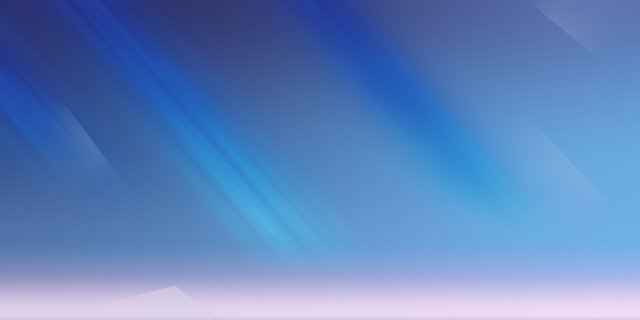
Write a Shadertoy shader that draws this background.

```glsl
// Soft dusk gradient crossed by three slanted blue light beams above a pale lilac haze.
// Beams are skewed bell profiles streaked with stretched gradient noise;
// faint glassy facets are half planes that fade away from one crisp edge.

vec2 hashGradient(vec2 cell) {
    float h = fract(sin(dot(cell, vec2(127.1, 311.7))) * 43758.5);
    return vec2(cos(6.2832 * h), sin(6.2832 * h));
}

float gradientNoise(vec2 p) {
    vec2 i = floor(p), f = fract(p);
    vec2 u = f * f * f * (f * (f * 6.0 - 15.0) + 10.0);
    vec2 e = vec2(0.0, 1.0);
    float low = mix(dot(hashGradient(i), f),
                    dot(hashGradient(i + e.yx), f - e.yx), u.x);
    float high = mix(dot(hashGradient(i + e.xy), f - e.xy),
                     dot(hashGradient(i + e.yy), f - e.yy), u.x);
    return mix(low, high, u.y);
}

// Signed distance to the line a-b, positive on its left side
float lineSide(vec2 p, vec2 a, vec2 b) {
    vec2 d = normalize(b - a);
    return dot(p - a, vec2(-d.y, d.x));
}

// Crisp along a-b, fading to the left of it and toward both ends
float facet(vec2 p, vec2 a, vec2 b, float depth) {
    float side = lineSide(p, a, b);
    float along = dot(p - a, b - a) / dot(b - a, b - a);
    float ends = smoothstep(-0.05, 0.35, along) * (1.0 - smoothstep(0.5, 1.1, along));
    return smoothstep(-0.003, 0.003, side) * exp(-max(side, 0.0) / depth) * ends;
}

vec3 skyColor(vec2 p) {
    float x = smoothstep(-0.3, 2.1, p.x);
    vec3 top = mix(vec3(0.17, 0.18, 0.40), vec3(0.36, 0.45, 0.69), x * x);
    vec3 middle = mix(vec3(0.21, 0.31, 0.54), vec3(0.41, 0.67, 0.88), x);
    vec3 low = mix(vec3(0.32, 0.46, 0.67), vec3(0.45, 0.69, 0.91), x);
    vec3 sky = mix(middle, top, smoothstep(0.45, 1.05, p.y));
    return mix(low, sky, smoothstep(0.18, 0.56, p.y));
}

// Deep blue at the top, turning cyan on the way down
vec3 beamColor(float y) {
    vec3 c = mix(vec3(0.32, 0.70, 0.89), vec3(0.17, 0.56, 0.83), smoothstep(0.25, 0.52, y));
    c = mix(c, vec3(0.11, 0.36, 0.74), smoothstep(0.45, 0.75, y));
    return mix(c, vec3(0.13, 0.23, 0.61), smoothstep(0.70, 1.0, y));
}

void mainImage(out vec4 fragColor, in vec2 fragCoord) {
    vec2 p = fragCoord / iResolution.y;
    p.x *= 2.0 * iResolution.y / iResolution.x;
    vec3 color = skyColor(p);

    // Beams: x = start at the top, y = half width, z = fade end, w = fade start
    for (int i = 0; i < 3; i++) {
        vec4 beam = i == 0 ? vec4(-0.22, 0.17, 0.30, 0.72)
                  : i == 1 ? vec4(0.27, 0.155, 0.02, 0.36)
                           : vec4(0.99, 0.145, 0.19, 0.42);
        float across = p.x - beam.x - 0.865 * (1.0 - p.y);
        float streak = gradientNoise(vec2(across * 17.0, p.y * 1.6) + 7.3 * float(i))
                     + 0.5 * gradientNoise(vec2(across * 45.0, p.y * 3.0) + 3.1 * float(i));
        float q = across / beam.y;
        float profile = exp(-q * q) * (1.0 + 0.28 * streak);
        float fade = smoothstep(beam.z, beam.w, p.y);
        vec3 tint = beamColor(p.y + (i == 0 ? 0.16 : 0.0));
        tint += vec3(0.02, 0.06, 0.03) * streak;
        color = mix(color, tint, clamp(0.92 * profile * fade, 0.0, 1.0));
    }

    // Glassy facets
    float glass = 0.22 * facet(p, vec2(1.646, 1.0), vec2(1.875, 0.8125), 0.12)
                + 0.26 * facet(p, vec2(1.914, 0.354), vec2(1.64, 0.648), 0.13)
                + 0.24 * facet(p, vec2(0.365, 0.458), vec2(0.188, 0.693), 0.08);
    color = mix(color, vec3(0.70, 0.74, 0.86), glass);

    // Lilac haze along the bottom
    float x = p.x * 0.5;
    vec3 violet = mix(vec3(0.60, 0.59, 0.75), vec3(0.70, 0.72, 0.92), x);
    vec3 lilac = mix(vec3(0.87, 0.82, 0.91), vec3(0.94, 0.86, 0.97), x);
    color = mix(color, violet, 0.9 * (1.0 - smoothstep(0.09, 0.25, p.y)));
    color = mix(color, lilac, 1.0 - smoothstep(0.02, 0.15, p.y));

    // Low pale peak, then the slightly darker base line
    vec2 apex = vec2(0.547, 0.107);
    float inside = min(lineSide(p, apex, vec2(0.2, 0.02)), lineSide(p, vec2(0.69, 0.0), apex));
    float peak = smoothstep(-0.003, 0.003, inside) * smoothstep(0.15, 0.5, p.x);
    color = mix(color, vec3(0.85, 0.82, 0.89), 0.6 * peak);
    color = mix(color, vec3(0.83, 0.74, 0.87), 0.6 * (1.0 - smoothstep(0.004, 0.012, p.y)));

    fragColor = vec4(clamp(color, 0.0, 1.0), 1.0);
}
```
